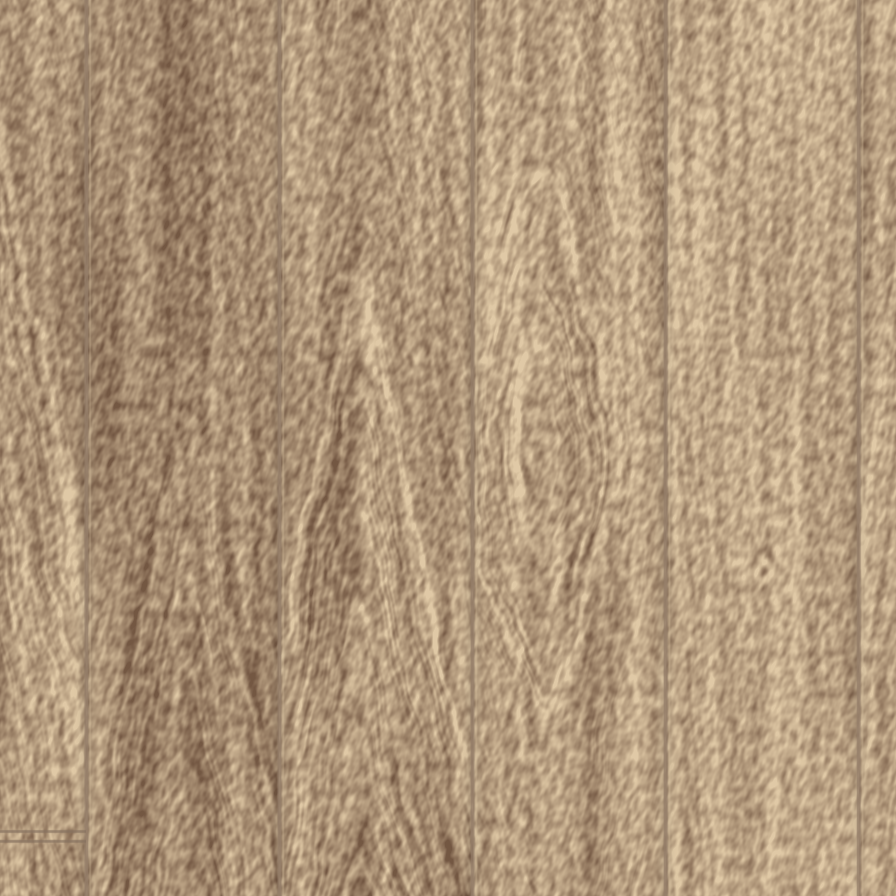
Give the GLSL for this texture, as a WebGL 2 fragment shader.

```glsl
#version 300 es
precision highp float;
uniform vec2 u_resolution;
out vec4 fragColor;

// Board layout
const float BOARD_WIDTH = 0.2155;
const float FIRST_SEAM = 0.0964;
const float SEAM_HALF = 0.0021;
const float JOINT_Y = 0.061;
const float JOINT_GAP = 0.011;

// Colours
const vec3 DARK = vec3(0.45, 0.34, 0.26);
const vec3 LIGHT = vec3(0.88, 0.79, 0.65);
const vec3 SEAM_COLOR = vec3(0.58, 0.49, 0.41);

// Grain
const float RING_FREQ = 180.0;
const float RING_AMOUNT = 0.48;
const float PORE_AMOUNT = 0.52;
const float FINE_AMOUNT = 0.24;
const float STREAK_AMOUNT = 0.32;
const float CLOUD_AMOUNT = 0.24;
const float PORE_LEAN = 0.3;
const float APEX_RADIUS = 0.012;
const float BAND_WIDTH = 0.0048;
const vec2 KNOT = vec2(0.853, 0.362);
const float KNOT_RADIUS = 0.017;

// Per board: heart across the board, apex height, steepness, band glow
const vec4 ARCH[6] = vec4[6](
  vec4(0.31, 1.06, 5.3, 0.24), vec4(0.53, 0.57, 5.4, -0.24),
  vec4(0.42, 0.67, 5.0, 0.32), vec4(0.36, 0.82, 3.6, 0.22),
  vec4(-0.3, 2.00, 14.0, 0.0), vec4(0.60, 1.30, 8.0, 0.20));
// Per board: base tone, ring strength, height where the arch mirrors
const vec3 BOARD[6] = vec3[6](
  vec3(0.52, 0.7, -1.0), vec3(0.46, 0.8, -1.0), vec3(0.53, 1.0, -1.0),
  vec3(0.61, 0.9, 0.5), vec3(0.67, 0.45, -1.0), vec3(0.66, 0.6, -1.0));

vec2 gradientAt(vec2 cell) {
  float angle = 6.2832 * fract(sin(dot(cell, vec2(127.1, 311.7))) * 43758.5);
  return vec2(cos(angle), sin(angle));
}

float gradientNoise(vec2 p) {
  vec2 i = floor(p), f = fract(p);
  vec2 u = f * f * f * (f * (f * 6.0 - 15.0) + 10.0);
  vec2 e = vec2(1.0, 0.0);
  float bottom = mix(dot(gradientAt(i), f), dot(gradientAt(i + e), f - e), u.x);
  float top = mix(dot(gradientAt(i + e.yx), f - e.yx),
                  dot(gradientAt(i + e.xx), f - e.xx), u.x);
  return mix(bottom, top, u.y);
}

float bell(float x) { return exp(-x * x); }

float line(float dist, float halfWidth) {
  float aa = 1.0 / u_resolution.x;
  return 1.0 - smoothstep(halfWidth - aa, halfWidth + aa, abs(dist));
}

// Signed height above the main arch; its level sets are the growth rings
float archField(vec2 p, float dx, vec4 arch, float mirrorY, float seed) {
  float dy = p.y - mirrorY;
  float height = sqrt(dy * dy + 0.004) - (arch.y - mirrorY);
  float v = height + arch.z * (length(vec2(dx, APEX_RADIUS)) - APEX_RADIUS);
  v += 0.07 * gradientNoise(p * vec2(13.0, 7.0) + seed);
  return v + 0.03 * gradientNoise(p * vec2(42.0, 26.0) + seed);
}

float woodTone(vec2 p, float local, int id) {
  vec4 arch = ARCH[id];
  vec3 board = BOARD[id];
  float seed = float(id) * 17.3;
  float dx = (local - arch.x) * BOARD_WIDTH;
  float v = archField(p, dx, arch, board.z, seed);

  // Growth rings, strongest inside the arch, and the broad band on its rim
  float across = v / arch.z;
  float inside = mix(1.0, 0.5, smoothstep(-0.05, 0.08, v));
  float rings = gradientNoise(vec2(across * RING_FREQ, dx * 18.0 + seed));
  float tone = board.x + RING_AMOUNT * board.y * inside * rings;
  tone += arch.w * bell(across / BAND_WIDTH);
  tone += min(arch.w, 0.0) * 0.8 * smoothstep(0.0, 0.1, v) * bell(dx / 0.035);

  // Long streaks and soft clouds
  tone += STREAK_AMOUNT * gradientNoise(p * vec2(60.0, 1.8) + seed);
  tone += CLOUD_AMOUNT * gradientNoise(p * vec2(13.0, 2.2) + seed);

  // Short leaning pores
  vec2 q = vec2(p.x - PORE_LEAN * p.y, p.y);
  tone += PORE_AMOUNT * gradientNoise(q * vec2(125.0, 68.0) + seed);
  tone += FINE_AMOUNT * gradientNoise(q * vec2(210.0, 130.0) + seed);

  // Small knot
  float knot = length((p - KNOT) * vec2(1.0, 0.7)) / KNOT_RADIUS;
  return tone - 0.3 * bell(knot) * cos(knot * 7.0);
}

void main() {
  vec2 uv = gl_FragCoord.xy / u_resolution;
  float boardX = (uv.x - FIRST_SEAM) / BOARD_WIDTH;
  float local = fract(boardX);
  int id = clamp(int(floor(boardX)) + 1, 0, 5);
  vec3 color = mix(DARK, LIGHT, clamp(woodTone(uv, local, id), 0.0, 1.0));

  // Seams with a soft shade and a thin lit edge
  float seamDist = (fract(boardX + 0.5) - 0.5) * BOARD_WIDTH;
  color *= 1.0 - 0.08 * bell(seamDist / 0.008);
  color = mix(color, LIGHT, 0.3 * line(seamDist - 2.0 * SEAM_HALF, 0.5 * SEAM_HALF));
  color = mix(color, SEAM_COLOR, 0.8 * line(seamDist, SEAM_HALF));

  // Double line of the end joint on the first board
  float jointDist = abs(uv.y - JOINT_Y - 0.5 * JOINT_GAP) - 0.5 * JOINT_GAP;
  float joint = id == 0 ? line(jointDist, 0.0016) : 0.0;
  color = mix(color, SEAM_COLOR * 0.9, 0.7 * joint);

  fragColor = vec4(color, 1.0);
}
```
